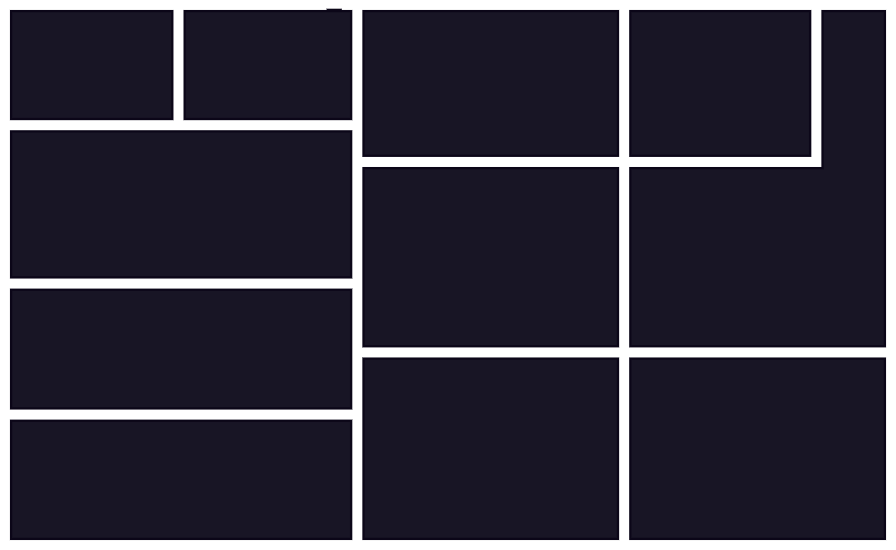
A Shadertoy shader for this background:

```glsl
// Lengths are in canvas widths
const float CANVAS_HEIGHT = 0.6133;
const float FRAME_WIDTH = 0.0111;
const float GUTTER_HALF = 0.0056;
const float RIM_INNER = 0.0018;
const float RIM_OUTER = 0.0034;
const vec3 PANEL_COLOR = vec3(0.094, 0.082, 0.145);
const vec3 RIM_COLOR = vec3(0.045, 0.025, 0.095);
const vec3 GUTTER_COLOR = vec3(1.0);

// Column dividers, left to right
const float LEFT_SPLIT_X = 0.1992;
const float LEFT_COLUMN_X = 0.3988;
const float MIDDLE_COLUMN_X = 0.6966;
const float CORNER_X = 0.9111;

// Row dividers
const float LEFT_ROWS[3] = float[3](0.4737, 0.2971, 0.1510);
const float RIGHT_UPPER_Y = 0.4327;
const float RIGHT_LOWER_Y = 0.2203;

// Small dark notch in the top frame
const vec2 NOTCH_CENTER = vec2(0.3730, 0.6026);
const vec2 NOTCH_HALF = vec2(0.0085, 0.0010);

float boxDistance(vec2 p, vec2 center, vec2 halfSize) {
    vec2 q = abs(p - center) - halfSize;
    return max(q.x, q.y);
}

// Axis-aligned bar with square ends, from a to b
float barDistance(vec2 p, vec2 a, vec2 b) {
    return boxDistance(p, 0.5 * (a + b), 0.5 * abs(b - a) + GUTTER_HALF);
}

float gutterDistance(vec2 p) {
    vec2 canvas = vec2(1.0, CANVAS_HEIGHT);
    float top = CANVAS_HEIGHT;

    // Outer frame
    float d = -boxDistance(p, 0.5 * canvas, 0.5 * canvas - FRAME_WIDTH);

    // Full-height columns
    d = min(d, abs(p.x - LEFT_COLUMN_X) - GUTTER_HALF);
    d = min(d, abs(p.x - MIDDLE_COLUMN_X) - GUTTER_HALF);

    // Left rows and the split above them
    for (int i = 0; i < 3; i++) {
        float y = LEFT_ROWS[i];
        d = min(d, barDistance(p, vec2(0.0, y), vec2(LEFT_COLUMN_X, y)));
    }
    d = min(d, barDistance(p, vec2(LEFT_SPLIT_X, LEFT_ROWS[0]), vec2(LEFT_SPLIT_X, top)));

    // Right rows and the corner bracket
    vec2 corner = vec2(CORNER_X, RIGHT_UPPER_Y);
    d = min(d, barDistance(p, vec2(LEFT_COLUMN_X, RIGHT_UPPER_Y), corner));
    d = min(d, barDistance(p, corner, vec2(CORNER_X, top)));
    d = min(d, barDistance(p, vec2(LEFT_COLUMN_X, RIGHT_LOWER_Y), vec2(1.0, RIGHT_LOWER_Y)));
    return d;
}

float coverage(float d, float pixel) {
    return clamp(0.5 - d / pixel, 0.0, 1.0);
}

void mainImage(out vec4 fragColor, in vec2 fragCoord) {
    vec2 p = fragCoord / iResolution.xy * vec2(1.0, CANVAS_HEIGHT);
    float pixel = 1.0 / iResolution.x;
    float d = gutterDistance(p);

    // Panels with a faint darker rim, then the gutters
    float rim = 1.0 - smoothstep(RIM_INNER, RIM_OUTER, d);
    vec3 color = mix(PANEL_COLOR, RIM_COLOR, rim);
    color = mix(color, GUTTER_COLOR, coverage(d, pixel));

    float notch = coverage(boxDistance(p, NOTCH_CENTER, NOTCH_HALF), pixel);
    color = mix(color, RIM_COLOR, notch);
    fragColor = vec4(color, 1.0);
}
```
